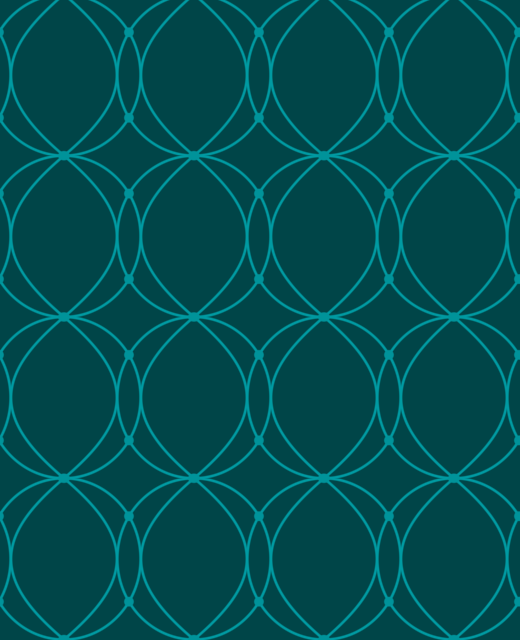
Write a WebGL 2 fragment shader that draws this pattern.

```glsl
#version 300 es
precision highp float;
// Teal lattice of overlapping ellipses, each holding a pointed lens, with dots
// where the curves meet. One cell is folded into a quadrant by symmetry and
// every curve is stroked from its approximate distance.

uniform vec2 u_resolution;
out vec4 fragColor;

// All lengths are in canvas widths.
const vec2  PERIOD       = vec2(0.25, 0.3102);
const vec2  NODE_ORIGIN  = vec2(0.1230, 0.0008);   // a point where lens tips meet
const vec2  ELLIPSE_RADII = vec2(0.1474, 0.1551);
const float LENS_WIDTH   = 0.1018;                 // half width at the waist
const float LENS_TAPER   = 0.10;                   // higher is more pointed
const float LINE_HALF    = 0.0025;
const float DOT_RADIUS   = 0.0093;
const vec2  NODE_RADII   = vec2(0.0112, 0.0090);
const float SOFTNESS     = 0.0018;

const vec3 GROUND_COLOR = vec3(0.0, 0.270, 0.282);
const vec3 LINE_COLOR   = vec3(0.0, 0.605, 0.635);
const vec3 DOT_COLOR    = vec3(0.0, 0.575, 0.605);

// First-order signed distance to an ellipse centred on the origin.
float ellipseDistance(vec2 p, vec2 radii) {
    float k = length(p / radii);
    float slope = length(p / (radii * radii));
    return k * (k - 1.0) / max(slope, 1e-4);
}

// Distance to the lens side x = width(y), corrected for its slope.
float lensDistance(vec2 p) {
    float halfHeight = 0.5 * PERIOD.y;
    float t = p.y / halfHeight;
    float t2 = t * t;
    float edge = LENS_WIDTH * (1.0 - t2) * (1.0 - LENS_TAPER * t2);
    float slope = LENS_WIDTH / halfHeight
                * 2.0 * t * (2.0 * LENS_TAPER * t2 - 1.0 - LENS_TAPER);
    return (p.x - edge) / sqrt(1.0 + slope * slope);
}

float coverage(float dist, float soft) {
    return 1.0 - smoothstep(-soft, soft, dist);
}

void main() {
    vec2 p = gl_FragCoord.xy / u_resolution.x;
    float soft = max(SOFTNESS, 0.75 / u_resolution.x);

    // Cell centred on a lens, folded into its upper right quadrant.
    vec2 cell = (p - NODE_ORIGIN) / PERIOD + vec2(0.5, 0.0);
    vec2 q = abs(fract(cell) - 0.5) * PERIOD;

    // Strokes: this ellipse, the one beside it, and the lens.
    float stroke = abs(ellipseDistance(q, ELLIPSE_RADII));
    vec2 beside = q - vec2(PERIOD.x, 0.0);
    stroke = min(stroke, abs(ellipseDistance(beside, ELLIPSE_RADII)));
    stroke = min(stroke, abs(lensDistance(q)));

    // Dots: ellipse crossings on the cell side, and nodes at the lens tips.
    float crossX = 0.5 * PERIOD.x;
    float ratio = crossX / ELLIPSE_RADII.x;
    vec2 crossing = vec2(crossX, ELLIPSE_RADII.y * sqrt(1.0 - ratio * ratio));
    float dots = length(q - crossing) - DOT_RADIUS;
    vec2 tip = vec2(0.0, 0.5 * PERIOD.y);
    dots = min(dots, ellipseDistance(q - tip, NODE_RADII));

    vec3 color = mix(GROUND_COLOR, LINE_COLOR, coverage(stroke - LINE_HALF, soft));
    color = mix(color, DOT_COLOR, coverage(dots, soft));
    fragColor = vec4(color, 1.0);
}
```
